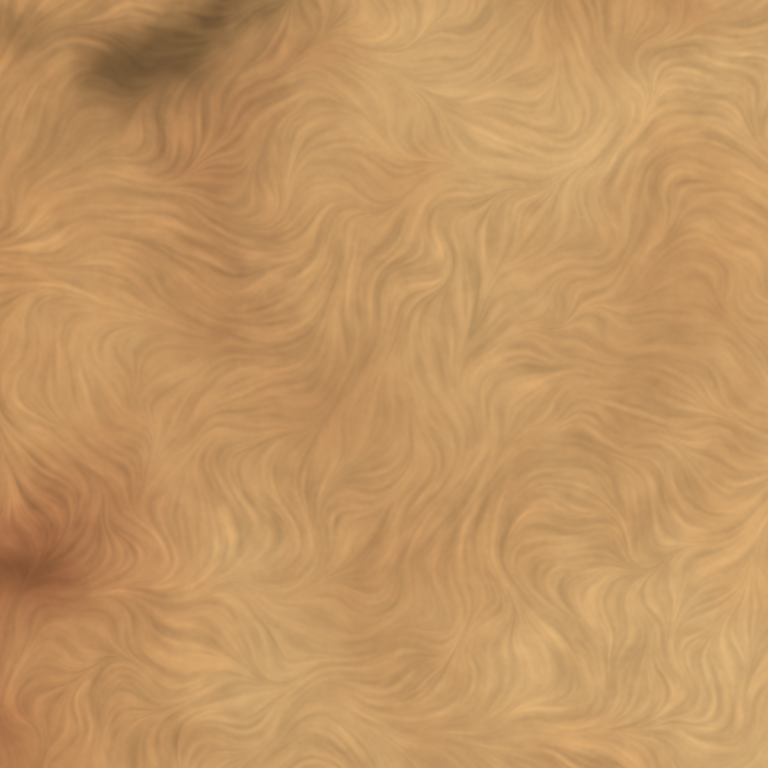
Reproduce this texture procedurally as a three.js fragment shader.

```glsl
// Soft tan hide: cloudy tone with a few ragged stains, covered in fine combed hair.
// The hair is noise averaged along the streamlines of a swirling direction field,
// the clouds are warped fractal noise mapped onto a three-colour ramp.

varying vec2 vUv;

const vec3 SHADOW = vec3(0.655, 0.455, 0.295);
const vec3 TAN = vec3(0.760, 0.582, 0.382);
const vec3 LIGHT = vec3(0.832, 0.678, 0.463);
const vec3 UMBER = vec3(0.430, 0.325, 0.205);
const vec3 RUST = vec3(0.640, 0.395, 0.260);
const vec3 DARK_RUST = vec3(0.500, 0.325, 0.200);

const int HAIR_STEPS = 8;
const float HAIR_STEP = 0.0032;

float hash(vec2 p) {
  vec3 q = fract(p.xyx * 0.1031);
  q += dot(q, q.yzx + 33.33);
  return fract((q.x + q.y) * q.z);
}

float noise(vec2 p) {
  vec2 cell = floor(p);
  vec2 f = fract(p);
  f = f * f * (3.0 - 2.0 * f);
  float low = mix(hash(cell), hash(cell + vec2(1.0, 0.0)), f.x);
  float high = mix(hash(cell + vec2(0.0, 1.0)), hash(cell + vec2(1.0, 1.0)), f.x);
  return mix(low, high, f.y);
}

mat2 rotation(float angle) {
  float c = cos(angle);
  float s = sin(angle);
  return mat2(c, s, -s, c);
}

// Fractal noise, each octave turned to hide the grid; stays within 0..1.
float fbm(vec2 p) {
  float sum = 0.0;
  float weight = 0.516;
  for (int i = 0; i < 5; i++) {
    sum += weight * noise(p);
    p = rotation(0.6) * p * 2.03 + 17.3;
    weight *= 0.5;
  }
  return sum;
}

// Combing direction: broad sweeps plus smaller curls.
vec2 combDirection(vec2 p) {
  float sweep = noise(p * 6.0 + 40.0) - 0.5;
  float curl = noise(rotation(0.5) * p * 17.0 + 90.0) - 0.5;
  float angle = 0.35 + 3.4 * sweep + 2.4 * curl;
  return vec2(cos(angle), sin(angle));
}

// Fine hairs and broader locks before combing.
float strandSeed(vec2 p) {
  return 0.65 * noise(p * 170.0 + 300.0) + 0.35 * noise(p * 75.0 + 500.0);
}

// Averages the seed noise both ways along the streamline; centred on zero.
float hair(vec2 p) {
  float sum = strandSeed(p);
  vec2 ahead = p;
  vec2 behind = p;
  for (int i = 0; i < HAIR_STEPS; i++) {
    ahead += HAIR_STEP * combDirection(ahead);
    behind -= HAIR_STEP * combDirection(behind);
    sum += strandSeed(ahead) + strandSeed(behind);
  }
  return sum / float(2 * HAIR_STEPS + 1) - 0.5;
}

// Soft tilted ellipse, 1 at its centre.
float stain(vec2 p, vec2 centre, vec2 radius, float tilt) {
  vec2 q = rotation(-tilt) * (p - centre) / radius;
  return exp(-dot(q, q));
}

vec3 ramp(float tone) {
  vec3 colour = mix(SHADOW, TAN, clamp(tone * 2.0, 0.0, 1.0));
  return mix(colour, LIGHT, clamp(tone * 2.0 - 1.0, 0.0, 1.15));
}

void main() {
  vec2 p = vUv;
  float strands = hair(p);
  vec2 warp = vec2(fbm(p * 5.0 + 11.0), fbm(p * 5.0 + 57.0)) - 0.5;
  vec2 ragged = p + 0.22 * warp + 0.02 * strands;

  // Cloudy ground, lighter toward the right.
  float clouds = fbm(ragged * 3.6 + 23.0) - 0.5;
  float leftShade = 1.0 - smoothstep(0.0, 0.35, p.x);
  float tone = 0.65 + 1.1 * clouds + 0.22 * (p.x - 0.5) - 0.14 * leftShade;
  vec3 colour = ramp(tone);

  // Warm drift in patches and along the left side.
  float warmth = 0.6 * smoothstep(0.45, 0.75, fbm(p * 4.0 + 71.0)) + 0.35 * leftShade;
  colour *= mix(vec3(1.0), vec3(1.0, 0.95, 0.92), warmth);

  // Rust and umber stains, broken up by the clouds.
  float patchy = clamp(0.9 - 1.4 * clouds, 0.4, 1.2);
  float rust = stain(ragged, vec2(0.08, 0.27), vec2(0.16, 0.11), 0.3)
             + 0.7 * stain(ragged, vec2(0.01, 0.03), vec2(0.10, 0.08), 0.0);
  float rustCore = stain(ragged, vec2(0.07, 0.26), vec2(0.07, 0.05), 0.5);
  float umber = stain(ragged, vec2(0.21, 0.95), vec2(0.14, 0.065), 0.55)
              + 0.6 * stain(ragged, vec2(0.02, 1.0), vec2(0.10, 0.035), 0.0);
  colour = mix(colour, RUST, min(0.75 * rust * patchy, 0.9));
  colour = mix(colour, DARK_RUST, min(0.65 * rustCore * patchy, 0.8));
  colour = mix(colour, UMBER, min(0.85 * umber * patchy, 0.9));

  // Hair relief, stronger in some locks, and a faint grain.
  float relief = mix(0.28, 0.58, noise(p * 9.0 + 130.0));
  float grain = noise(p * 240.0 + 700.0) - 0.5;
  colour *= 1.0 + relief * strands + 0.015 * grain;

  gl_FragColor = vec4(colour, 1.0);
}
```
